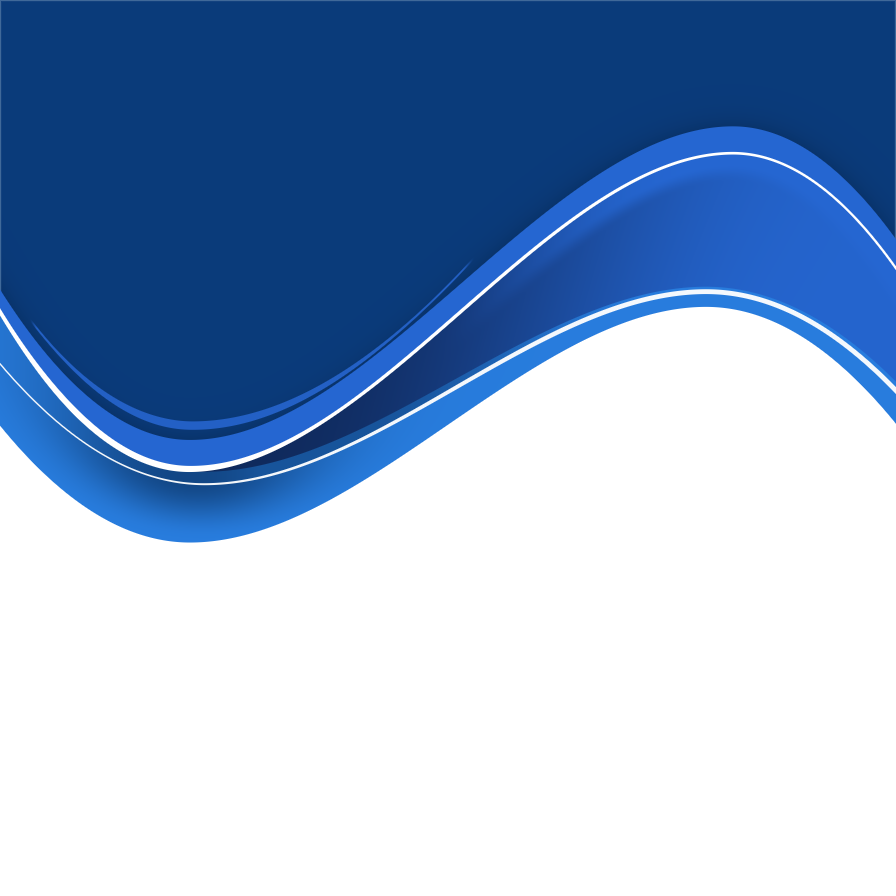
Write a WebGL 2 fragment shader that draws this background.

```glsl
#version 300 es
precision highp float;

uniform vec2 u_resolution;
out vec4 outColor;

#define NAVY vec3(0.040, 0.230, 0.480)
#define ROYAL vec3(0.145, 0.400, 0.820)
#define AZURE vec3(0.155, 0.485, 0.865)
#define DEEP vec3(0.060, 0.165, 0.365)
#define RIBBON_SHADE vec3(0.070, 0.275, 0.520)
#define PAPER vec3(1.0)
#define SHADOW_STRENGTH 0.13
#define FRAME_WIDTH 0.0013

// Height of a wave: parabolic tails joined by a cubic from trough to crest
float waveHeight(float x, float startY, vec2 trough, vec2 crest, float endY) {
    if (x < trough.x) {
        float u = (trough.x - x) / trough.x;
        return mix(trough.y, startY, u * u);
    }
    if (x > crest.x) {
        float u = (x - crest.x) / (1.0 - crest.x);
        return mix(crest.y, endY, u * u);
    }
    return mix(trough.y, crest.y, smoothstep(trough.x, crest.x, x));
}

// Signed distance to a wave, positive above it
float waveDistance(vec2 p, float startY, vec2 trough, vec2 crest, float endY) {
    const float h = 0.002;
    float y = waveHeight(p.x, startY, trough, crest, endY);
    float ahead = waveHeight(p.x + h, startY, trough, crest, endY);
    float behind = waveHeight(p.x - h, startY, trough, crest, endY);
    float slope = (ahead - behind) / (2.0 * h);
    return (p.y - y) / sqrt(1.0 + slope * slope);
}

// Antialiased coverage of the negative side of a distance
float fill(float d) {
    float pixel = 1.0 / min(u_resolution.x, u_resolution.y);
    return clamp(0.5 - d / pixel, 0.0, 1.0);
}

float stroke(float d, float halfWidth) {
    return fill(abs(d) - halfWidth);
}

void main() {
    vec2 p = gl_FragCoord.xy / u_resolution;

    // Boundaries, from top to bottom
    float bandTop = waveDistance(p, 0.677, vec2(0.212, 0.509), vec2(0.818, 0.859), 0.733);
    float upperLine = waveDistance(p, 0.652, vec2(0.212, 0.4766), vec2(0.818, 0.829), 0.7005);
    float ribbonTop = waveDistance(p, 0.662, vec2(0.228, 0.4735), vec2(0.788, 0.680), 0.574);
    float lowerLine = waveDistance(p, 0.594, vec2(0.228, 0.4596), vec2(0.788, 0.6745), 0.564);
    float ribbonEnd = waveDistance(p, 0.525, vec2(0.212, 0.3945), vec2(0.788, 0.6575), 0.527);

    // Navy field with a soft shadow above the band
    vec3 color = NAVY * (1.0 - SHADOW_STRENGTH * exp(-max(bandTop, 0.0) / 0.012));

    // Faint frame along the canvas border
    float border = min(min(p.x, 1.0 - p.x), 1.0 - p.y);
    color = mix(color, vec3(0.25, 0.41, 0.60), fill(border - FRAME_WIDTH));

    // Tapered crescent above the trough
    float crescent = waveDistance(p, 0.691, vec2(0.215, 0.525), vec2(1.613, 1.977), 1.0);
    float taper = smoothstep(0.03, 0.2, p.x) * (1.0 - smoothstep(0.22, 0.5, p.x));
    float span = smoothstep(0.033, 0.042, p.x) * (1.0 - smoothstep(0.515, 0.53, p.x));
    color = mix(color, ROYAL * 0.94, span * stroke(crescent, 0.001 + 0.0037 * taper));

    // Royal band
    color = mix(color, ROYAL, fill(bandTop));

    // Inner fold, dark at the left and lit at the right
    float depth = max(-upperLine, 0.0);
    float light = smoothstep(0.28, 0.98, p.x + 0.45 * depth);
    vec3 fold = mix(DEEP, ROYAL * 0.98, light);
    float rim = (1.0 - smoothstep(0.012, 0.032, depth)) * smoothstep(0.48, 0.78, p.x);
    fold = mix(fold, ROYAL, rim);
    color = mix(color, fold, fill(upperLine));

    // Azure ribbon, shaded around the trough and along its upper lip
    float offset = (p.x - 0.21) / 0.15;
    float troughShade = exp(-offset * offset);
    float below = 1.0 - smoothstep(-0.005, 0.062, -lowerLine);
    float lip = smoothstep(-0.001, 0.002, lowerLine);
    float lipShade = lip * smoothstep(0.0, 0.15, p.x) * (1.0 - smoothstep(0.4, 0.75, p.x));
    float shade = max(troughShade * below, 0.75 * lipShade);
    vec3 ribbon = mix(AZURE, RIBBON_SHADE, shade);
    color = mix(color, ribbon, fill(max(ribbonTop, upperLine)));

    // Paper below the ribbon
    color = mix(color, PAPER, fill(ribbonEnd));

    // White highlights with varying weight
    float swell = smoothstep(-0.03, 0.1, p.x) * (1.0 - smoothstep(0.18, 0.4, p.x));
    float upperWidth = mix(0.0019, 0.0013, smoothstep(0.5, 1.0, p.x)) + 0.0016 * swell;
    float lowerWidth = mix(0.0008, 0.0027, smoothstep(0.05, 0.75, p.x));
    color = mix(color, PAPER, stroke(upperLine, upperWidth));
    color = mix(color, PAPER, 0.95 * stroke(lowerLine, lowerWidth));

    outColor = vec4(color, 1.0);
}
```
